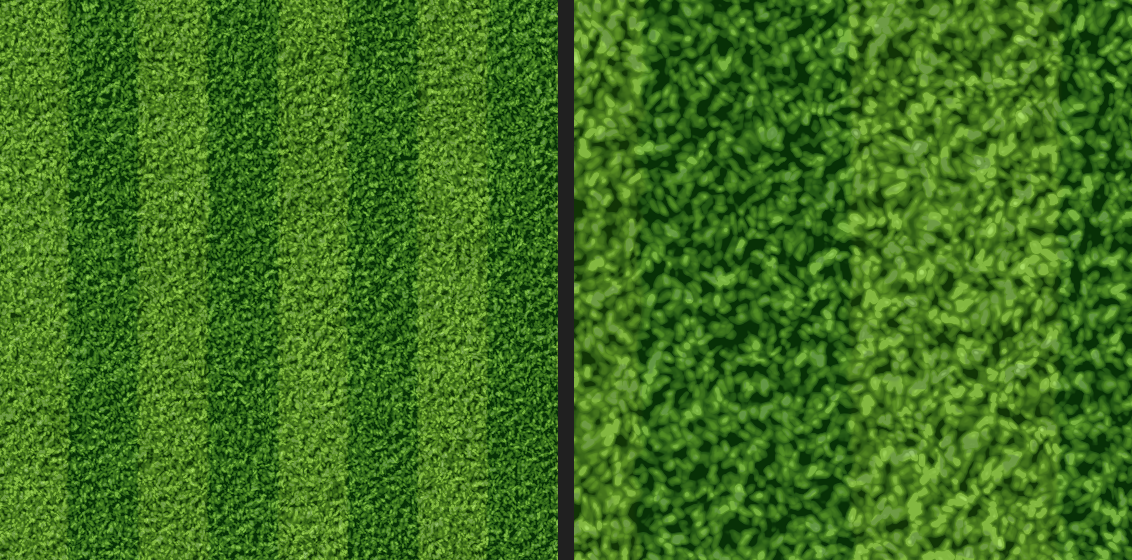
Left, the full canvas; right, a detail of the centre.
Give the GLSL for this texture, as a WebGL 1 fragment shader.

```glsl
precision highp float;
uniform vec2 u_resolution;

float hash(vec2 p) {
  vec3 q = fract(vec3(p.xyx) * 0.1031);
  q += dot(q, q.yzx + 33.33);
  return fract((q.x + q.y) * q.z);
}

float noise(vec2 p) {
  vec2 i = floor(p), f = fract(p);
  f = f * f * (3.0 - 2.0 * f);
  return mix(mix(hash(i), hash(i + vec2(1.0, 0.0)), f.x),
             mix(hash(i + vec2(0.0, 1.0)), hash(i + 1.0), f.x), f.y);
}

// Brightness of the topmost of the short, randomly turned blades nearby
float blades(vec2 p) {
  vec2 cell = floor(p);
  float top = 0.0;
  for (int y = -1; y <= 1; y++) {
    for (int x = -1; x <= 1; x++) {
      vec2 id = cell + vec2(float(x), float(y));
      vec2 root = id + vec2(hash(id + 7.0), hash(id + 19.0));
      float angle = 0.5 + 2.2 * hash(id + 31.0);
      vec2 along = vec2(cos(angle), sin(angle));
      vec2 offset = p - root;
      float dist = length(offset - along * clamp(dot(offset, along), -0.3, 0.3));
      float height = mix(0.35, 1.0, hash(id + 53.0));
      top = max(top, height * (1.0 - smoothstep(0.05, 0.7, dist)));
    }
  }
  return top;
}

vec3 grassColor(float tone, float dryness) {
  vec3 color = mix(vec3(0.05, 0.20, 0.025), vec3(0.16, 0.35, 0.08), smoothstep(0.03, 0.20, tone));
  color = mix(color, vec3(0.25, 0.45, 0.11), smoothstep(0.20, 0.42, tone));
  color = mix(color, vec3(0.34, 0.56, 0.14), smoothstep(0.42, 0.62, tone));
  vec3 tip = mix(vec3(0.49, 0.71, 0.25), vec3(0.41, 0.60, 0.27), smoothstep(0.48, 0.62, dryness));
  color = mix(color, tip, smoothstep(0.62, 0.77, tone));
  return color + 0.15 * smoothstep(0.98, 1.25, tone);
}

void main() {
  vec2 uv = gl_FragCoord.xy / u_resolution;
  vec2 p = gl_FragCoord.xy / u_resolution.y;

  // Eight mown bands, light first, with slightly ragged borders
  float ragged = 0.006 * (noise(p * 110.0) - 0.5) + 0.004 * (noise(p * 14.0) - 0.5);
  float phase = fract((uv.x + ragged) * 3.992 + 0.26);
  float edge = abs(phase - 0.5) - 0.25;
  float band = 1.0 - 2.0 * smoothstep(-0.008, 0.008, edge);

  // Tufts lit from the upper left, bent by a gentle warp
  vec2 warp = 0.006 * vec2(noise(p * 45.0), noise(p * 45.0 + 70.0));
  vec2 turf = p + warp;
  vec2 clump = turf * vec2(105.0, 120.0);
  float relief = noise(clump) - noise(clump + vec2(0.45, -0.6));
  float fine = noise(turf * 290.0 + 11.0) - 0.5;
  float blade = blades(turf * vec2(150.0, 165.0)) - 0.56;

  // Uneven growth and faint crosswise mowing marks
  float patches = noise(p * 9.0 + 3.0) - 0.5;
  float rows = noise(p * vec2(6.0, 42.0)) - 0.5;

  float tone = 0.49 + 0.085 * band + 0.72 * blade + 0.6 * relief
             + 0.45 * fine + 0.09 * patches + 0.07 * rows;
  vec3 color = grassColor(tone, noise(p * 130.0 + 41.0));
  color += vec3(0.02, 0.008, 0.0) * band;
  gl_FragColor = vec4(clamp(color, 0.0, 1.0), 1.0);
}
```
